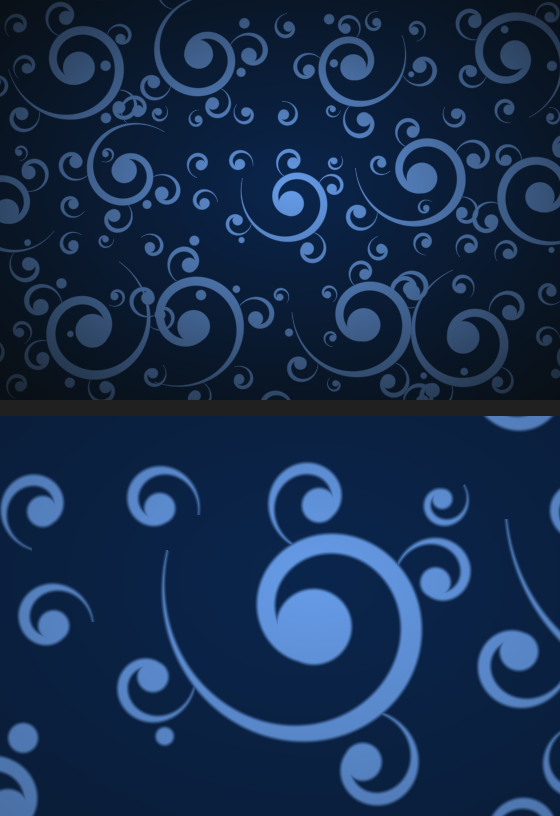
Top: the whole. Bottom: its middle third, enlarged.
This pattern is drawn by a WebGL 2 fragment shader. Its source:

```glsl
#version 300 es
precision highp float;

uniform vec2 u_resolution;
out vec4 fragColor;

const float TAU = 6.2831853;
const float TIGHTNESS = 0.17;
const float SCROLL_CELL = 0.35;
const float FILLER_CELL = 0.11;
const float SOFTNESS = 0.0022;
const float FAR = 1.0;

float hash(vec2 cell, float salt) {
    vec3 q = fract(cell.xyx * vec3(0.1031, 0.1030, 0.0973) + salt * 0.137);
    q += dot(q, q.yzx + 33.33);
    return fract((q.x + q.y) * q.z);
}

// Coordinates of p along the given heading and to its left
vec2 toFrame(vec2 p, float heading) {
    vec2 along = vec2(cos(heading), sin(heading));
    return vec2(dot(p, along), dot(p, vec2(-along.y, along.x)));
}

vec2 spiralPoint(float radius, float t) {
    return radius * exp(-TIGHTNESS * t) * vec2(sin(t), -cos(t));
}

float strokeWidth(float t, float turn, float width) {
    return width * smoothstep(-0.4, 3.0, t) * (1.0 - 0.3 * t / turn);
}

// Tapered spiral winding inwards to a round bulb
float spiral(vec2 p, float radius, float turn, float width, float bulb) {
    vec2 tip = spiralPoint(radius, turn);
    tip -= normalize(tip) * (bulb - strokeWidth(turn, turn, width));
    float d = length(p - tip) - bulb;
    float angle = mod(atan(p.x, -p.y), TAU);
    for (int k = 0; k < 2; k++) {
        float t = angle + TAU * float(k);
        if (t < turn) {
            float gap = abs(length(p) - radius * exp(-TIGHTNESS * t));
            d = min(d, gap - strokeWidth(t, turn, width));
        }
    }
    return d;
}

// Large spiral with small curls branching off its outer side
float scroll(vec2 p, vec2 cell) {
    float radius = mix(0.135, 0.185, hash(cell, 1.0));
    if (length(p) > radius + 0.15) return FAR;
    p = toFrame(p, TAU * hash(cell, 2.0));
    if (hash(cell, 3.0) < 0.5) p.x = -p.x;

    float turn = mix(7.0, 8.4, hash(cell, 4.0));
    float d = spiral(p, radius, turn, radius * 0.075, radius * 0.23);
    for (int i = 0; i < 4; i++) {
        float salt = 5.0 + float(i);
        float t = 0.7 + 1.4 * float(i) + 0.5 * hash(cell, salt);
        float size = mix(0.036, 0.058, hash(cell, salt + 5.0));
        vec2 q = toFrame(p - spiralPoint(radius, t), t - 0.45);
        q.y = -q.y - size;
        d = min(d, spiral(q, size, 5.2, size * 0.14, size * 0.34));
    }
    return d;
}

// Scrolls on a jittered grid with staggered rows
float scrollField(vec2 p) {
    float d = FAR;
    for (int j = -1; j <= 1; j++) {
        float row = floor(p.y / SCROLL_CELL) + float(j);
        float shift = 0.5 * mod(row, 2.0);
        float column = floor(p.x / SCROLL_CELL - shift);
        for (int i = -1; i <= 1; i++) {
            vec2 cell = vec2(column + float(i), row);
            vec2 jitter = vec2(hash(cell, 15.0), hash(cell, 16.0)) - 0.5;
            vec2 center = cell + vec2(0.5 + shift, 0.5) + 0.3 * jitter;
            d = min(d, scroll(p - center * SCROLL_CELL, cell));
        }
    }
    return d;
}

// Curls and dots sized to fit the gaps between scrolls
float fillerField(vec2 p) {
    vec2 cell = floor(p / FILLER_CELL);
    vec2 jitter = vec2(hash(cell, 17.0), hash(cell, 18.0)) - 0.5;
    vec2 center = (cell + 0.5 + 0.32 * jitter) * FILLER_CELL;
    vec2 q = p - center;
    if (length(q) > 0.045) return FAR;

    float size = min(0.8 * scrollField(center), 0.036);
    if (size < 0.009) return FAR;
    if (size < 0.021) return length(q) - min(0.75 * size, 0.013);
    q = toFrame(q, TAU * hash(cell, 19.0));
    if (hash(cell, 20.0) < 0.5) q.x = -q.x;
    return spiral(q, size, 5.4, size * 0.16, size * 0.36);
}

void main() {
    vec2 uv = gl_FragCoord.xy / u_resolution;
    vec2 p = gl_FragCoord.xy / u_resolution.y;
    float ornament = min(scrollField(p), fillerField(p));

    // Central glow fading towards the corners
    float fade = min(length(uv - vec2(0.52, 0.53)) / 0.707, 1.0);
    vec3 navy = mix(vec3(0.04, 0.145, 0.30), vec3(0.035, 0.06, 0.085), fade);
    vec3 blue = mix(vec3(0.40, 0.61, 0.91), vec3(0.11, 0.16, 0.22), fade);

    float coverage = 1.0 - smoothstep(-SOFTNESS, SOFTNESS, ornament);
    fragColor = vec4(mix(navy, blue, coverage), 1.0);
}
```
